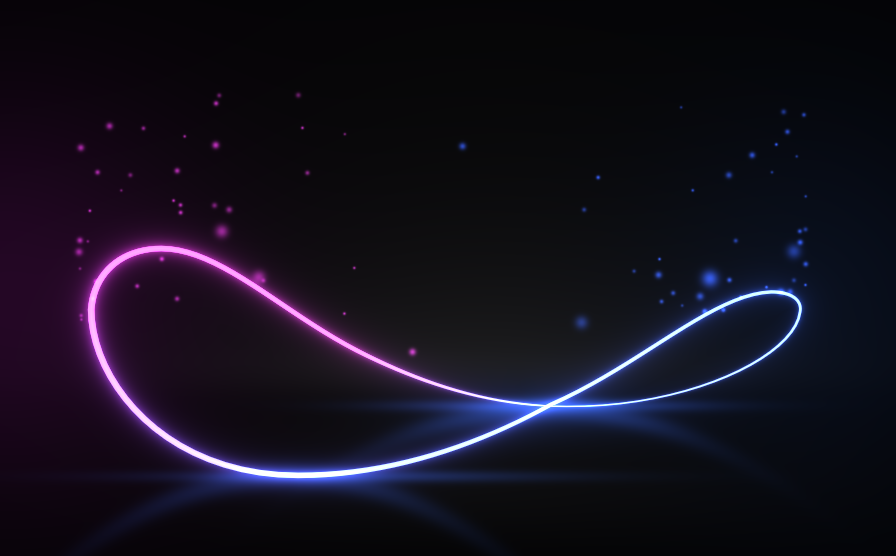
This background is drawn by a WebGL 2 fragment shader. Its source:

```glsl
#version 300 es
precision highp float;
// A glowing ribbon loop, pink to blue, over a dark reflective floor with sparks.

uniform vec2 u_resolution;
out vec4 fragColor;

#define PINK vec3(0.86, 0.20, 0.84)
#define BLUE vec3(0.20, 0.36, 1.00)
#define ICE vec3(0.82, 0.94, 1.00)
#define HORIZON 0.31
#define HALO_SIZE 0.022
#define HALO_GAIN 0.30
#define CURVE_STEPS 20
#define SPARKS 34

// Sine-free hash: one number in, two out.
vec2 hash2(float n) {
    vec3 q = fract(vec3(n) * vec3(0.1031, 0.1030, 0.0973));
    q += dot(q, q.yzx + 33.33);
    return fract((q.xx + q.yz) * q.zy);
}

float gauss(float x) { return exp(-x * x); }

vec2 bezier(vec2 a, vec2 b, vec2 c, vec2 d, float t) {
    float s = 1.0 - t;
    return s * s * (s * a + 3.0 * t * b) + t * t * (3.0 * s * c + t * d);
}

// Light of one cubic arc; width and hue run from their x to their y value.
vec3 arc(vec2 p, vec2 a, vec2 b, vec2 c, vec2 d, vec2 width, vec2 hue) {
    float best = 1e3, along = 0.0;
    vec2 from = a;
    for (int i = 1; i <= CURVE_STEPS; i++) {
        vec2 to = bezier(a, b, c, d, float(i) / float(CURVE_STEPS));
        vec2 e = to - from, v = p - from;
        float s = clamp(dot(v, e) / dot(e, e), 0.0, 1.0);
        float dist = length(v - e * s);
        if (dist < best) {
            best = dist;
            along = (float(i) - 1.0 + s) / float(CURVE_STEPS);
        }
        from = to;
    }
    float w = mix(width.x, width.y, along);
    float h = mix(hue.x, hue.y, along);
    vec3 tint = mix(PINK, BLUE, h);
    float core = clamp((w - best) * u_resolution.y + 0.5, 0.0, 1.0);
    float near = 0.75 * exp(-best / (w * 1.5));
    float wide = HALO_GAIN * exp(-best / HALO_SIZE) * smoothstep(0.0, 0.005, w);
    return tint * (near + wide) + core * mix(tint, ICE, 0.4 + 0.5 * h) * 0.85;
}

// The closed loop, made of arcs that share end points.
vec3 ribbon(vec2 p) {
    vec2 left = vec2(0.164, 0.443), crest = vec2(0.290, 0.553);
    vec2 slope = vec2(0.641, 0.370), dip = vec2(1.019, 0.269);
    vec2 right = vec2(1.439, 0.439), tip = vec2(1.387, 0.475);
    vec2 crossing = vec2(0.992, 0.273), base = vec2(0.536, 0.145);
    vec3 l = arc(p, left, vec2(0.168, 0.506), vec2(0.216, 0.553), crest, vec2(0.006, 0.005), vec2(0.1, 0.0));
    l = max(l, arc(p, crest, vec2(0.395, 0.553), vec2(0.504, 0.441), slope, vec2(0.005, 0.0038), vec2(0.0)));
    l = max(l, arc(p, slope, vec2(0.756, 0.311), vec2(0.882, 0.269), dip, vec2(0.0038, 0.0012), vec2(0.0, 0.9)));
    l = max(l, arc(p, dip, vec2(1.239, 0.267), vec2(1.429, 0.359), right, vec2(0.0012, 0.0025), vec2(0.9, 1.0)));
    l = max(l, arc(p, right, vec2(1.443, 0.460), vec2(1.424, 0.475), tip, vec2(0.0025, 0.003), vec2(1.0)));
    l = max(l, arc(p, tip, vec2(1.282, 0.471), vec2(1.155, 0.345), crossing, vec2(0.003, 0.0035), vec2(1.0, 0.9)));
    l = max(l, arc(p, crossing, vec2(0.861, 0.200), vec2(0.704, 0.145), base, vec2(0.0035, 0.005), vec2(0.9, 0.8)));
    return max(l, arc(p, base, vec2(0.294, 0.145), vec2(0.164, 0.317), left, vec2(0.005, 0.006), vec2(0.8, 0.1)));
}

// Soft streak on the floor, bent down by "bend".
float streak(vec2 p, vec2 centre, float bend, vec2 size) {
    vec2 q = p - centre;
    return gauss((q.y + bend * q.x * q.x) / size.y) * gauss(q.x / size.x);
}

vec3 floorLight(vec2 p) {
    float f = 0.42 * streak(p, vec2(0.99, 0.270), 0.0, vec2(0.26, 0.011));
    f += 0.34 * streak(p, vec2(0.98, 0.264), 0.74, vec2(0.25, 0.020));
    f += 0.30 * streak(p, vec2(0.64, 0.143), 0.0, vec2(0.36, 0.011));
    f += 0.26 * streak(p, vec2(0.52, 0.143), 0.95, vec2(0.30, 0.022));
    f += 0.16 * streak(p, vec2(0.98, 0.265), 0.0, vec2(0.22, 0.055));
    return f * mix(BLUE, vec3(0.2, 0.45, 0.9), 0.3);
}

// Violet left, navy right, grey haze that stops at the horizon.
vec3 backdrop(vec2 p, float aspect) {
    float rise = gauss((p.y - 0.47) / 0.36);
    vec3 c = vec3(0.012, 0.011, 0.016);
    c += vec3(0.125, 0.012, 0.125) * rise * gauss(p.x / 0.38);
    c += vec3(0.012, 0.037, 0.085) * rise * gauss((p.x - aspect + 0.12) / 0.33);
    float above = smoothstep(HORIZON - 0.05, HORIZON + 0.05, p.y);
    float haze = mix(0.04, 0.115 * exp(-max(p.y - HORIZON, 0.0) / 0.27), above);
    return c + haze * gauss((p.x - 0.86) / 0.52) * smoothstep(-0.05, 0.15, p.y);
}

float orb(vec2 p, vec2 centre, float radius) { return gauss(length(p - centre) / radius); }

// Dust crowds towards both ends of the loop, with a few larger orbs.
vec3 sparks(vec2 p) {
    vec3 c = vec3(0.0);
    for (int i = 0; i < SPARKS; i++) {
        float n = float(i) + 1.0;
        vec2 a = hash2(n * 7.3), b = hash2(n * 11.9 + 50.0), k = hash2(n * 3.7 + 90.0);
        float size = 0.0024 + 0.004 * k.x * k.x;
        vec2 leftAt = vec2(0.14 + 0.50 * pow(a.x, 1.7), 0.42 + 0.42 * pow(a.y, 1.3));
        vec2 rightAt = vec2(1.45 - 0.46 * b.x * b.x, 0.44 + 0.40 * pow(b.y, 1.8));
        c += PINK * orb(p, leftAt, size) * (0.3 + 0.5 * k.y);
        c += BLUE * orb(p, rightAt, size) * (0.35 + 0.55 * k.y);
    }
    c += PINK * (0.6 * orb(p, vec2(0.399, 0.584), 0.011) + 0.5 * orb(p, vec2(0.466, 0.502), 0.011));
    c += PINK * (0.8 * orb(p, vec2(0.742, 0.367), 0.006) + 0.8 * orb(p, vec2(0.388, 0.739), 0.006));
    c += BLUE * (0.8 * orb(p, vec2(1.277, 0.499), 0.014) + 0.5 * orb(p, vec2(1.428, 0.548), 0.012));
    return c + BLUE * (0.45 * orb(p, vec2(1.046, 0.420), 0.011) + 0.7 * orb(p, vec2(0.832, 0.737), 0.006));
}

void main() {
    vec2 p = gl_FragCoord.xy / u_resolution.y;
    vec3 colour = backdrop(p, u_resolution.x / u_resolution.y);
    colour += floorLight(p) + sparks(p) + ribbon(p);
    fragColor = vec4(min(colour, 1.0), 1.0);
}
```
